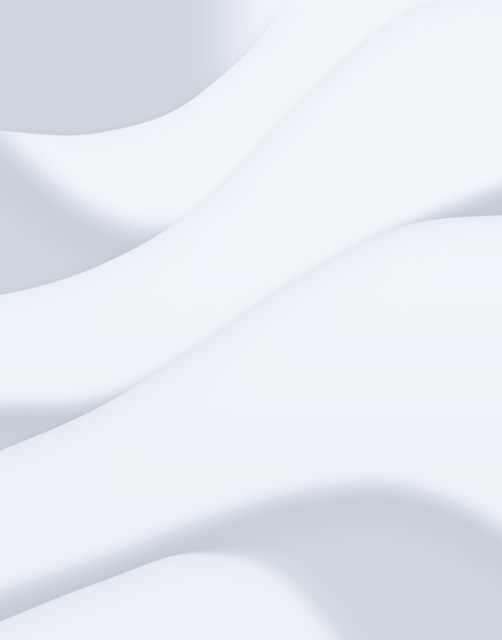
Give the GLSL for this background, as a WebGL 1 fragment shader.

```glsl
precision highp float;

uniform vec2 u_resolution;

#define LIT_HIGH vec3(0.950, 0.963, 0.982)
#define LIT_LOW vec3(0.932, 0.947, 0.970)
#define HAZE vec3(0.870, 0.890, 0.935)
#define SHADE vec3(0.810, 0.840, 0.877)
#define SHADE_DEEP vec3(0.775, 0.805, 0.850)
#define RIM_WIDTH 0.022
#define CONTACT_WIDTH 0.006
#define CONTACT_DARKNESS 0.035

// Cubic interpolation weights for four knots at once
vec4 knotWeights(vec4 offset) {
  vec4 d = abs(offset);
  vec4 inner = 1.0 + d * d * (1.5 * d - 2.5);
  vec4 outer = 2.0 + d * (-4.0 + d * (2.5 - 0.5 * d));
  return mix(mix(inner, outer, step(1.0, d)), vec4(0.0), step(2.0, d));
}

// Height of a curve with eight even knots from x = -0.2 to 1.2
float curveHeight(float x, vec4 left, vec4 right) {
  float t = 5.0 * x + 1.0;
  vec4 knots = vec4(0.0, 1.0, 2.0, 3.0);
  return dot(left, knotWeights(t - knots)) + dot(right, knotWeights(t - knots - 4.0));
}

// Approximate signed distance to a curve, positive above it
float distanceAbove(vec2 uv, vec4 left, vec4 right) {
  float h = curveHeight(uv.x, left, right);
  float slope = (curveHeight(uv.x + 0.01, left, right) - h) / 0.01;
  slope *= u_resolution.y / u_resolution.x;
  return (uv.y - h) * inversesqrt(1.0 + slope * slope);
}

// Lit surface that rolls through haze into shade below a soft boundary
vec3 surface(vec2 uv, float boundary, float softness) {
  float t = 1.0 - smoothstep(-softness, softness, boundary);
  vec3 lit = mix(LIT_LOW, LIT_HIGH, smoothstep(0.2, 0.75, uv.y));
  vec3 shade = mix(SHADE_DEEP, SHADE, smoothstep(0.01, 0.11, -boundary));
  vec3 rolled = mix(lit, HAZE, smoothstep(0.0, 0.6, t));
  return mix(rolled, shade, smoothstep(0.25, 1.0, t));
}

// Lay a fold over what is behind it, with a hazy rim and a contact shadow
vec3 layFold(vec3 behind, vec3 fold, float edge, float rim, float softness) {
  fold = mix(fold, HAZE, rim * exp(min(edge, 0.0) / RIM_WIDTH));
  behind *= 1.0 - CONTACT_DARKNESS * exp(-max(edge, 0.0) / CONTACT_WIDTH);
  return mix(fold, behind, smoothstep(-softness, softness, edge));
}

void main() {
  vec2 uv = gl_FragCoord.xy / u_resolution;
  float pixel = 1.0 / u_resolution.y;

  // Upper left hollow, brightening to the right
  vec3 color = mix(SHADE, HAZE, smoothstep(0.37, 0.48, uv.x));
  color = mix(color, LIT_HIGH, smoothstep(0.42, 0.57, uv.x));

  // First fold
  float edge = distanceAbove(uv, vec4(0.818, 0.796, 0.793, 0.855), vec4(1.052, 1.586, 2.2, 3.0));
  float boundary = distanceAbove(uv, vec4(0.97, 0.785, 0.659, 0.635), vec4(0.67, 0.8, 1.0, 1.0));
  color = layFold(color, surface(uv, boundary, 0.052), edge, 0.25, pixel);

  // Second fold
  edge = distanceAbove(uv, vec4(0.525, 0.539, 0.586, 0.680), vec4(0.841, 0.974, 1.018, 1.026));
  boundary = distanceAbove(uv, vec4(0.362, 0.365, 0.375, 0.44), vec4(0.54, 0.64, 0.706, 0.76));
  color = layFold(color, surface(uv, boundary, 0.033), edge, 0.4, pixel);

  // Broad fold with the lower hollow
  edge = distanceAbove(uv, vec4(0.238, 0.296, 0.365, 0.464), vec4(0.569, 0.646, 0.664, 0.664));
  boundary = distanceAbove(uv, vec4(0.023, 0.073, 0.125, 0.184), vec4(0.229, 0.238, 0.173, 0.036));
  color = layFold(color, surface(uv, boundary, 0.042), edge, 0.6, pixel);

  // Bottom fold, its edge melting away to the right
  edge = distanceAbove(uv, vec4(-0.035, 0.029, 0.091, 0.137), vec4(0.089, -0.172, -0.69, -1.3));
  float melt = mix(pixel, 0.034, smoothstep(0.33, 0.62, uv.x));
  color = layFold(color, LIT_LOW, edge, 0.7, melt);

  gl_FragColor = vec4(color, 1.0);
}
```
